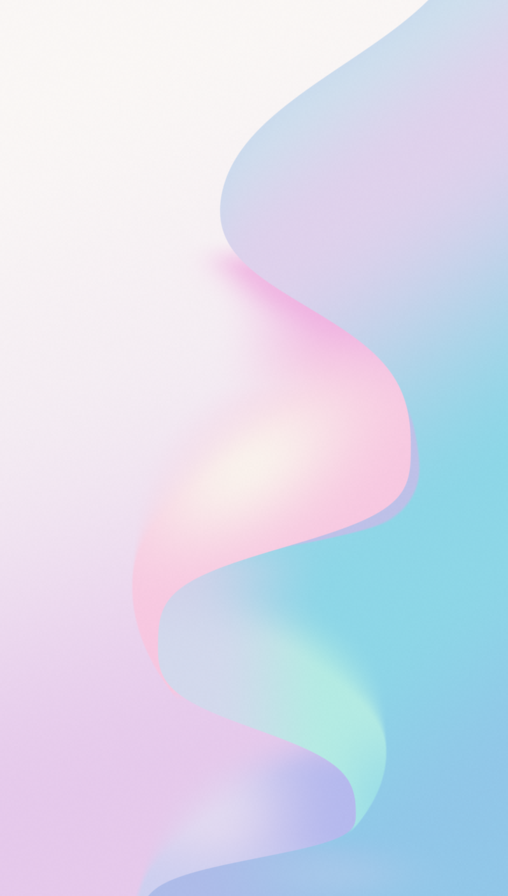
Reproduce this background procedurally as a WebGL 2 fragment shader.

```glsl
#version 300 es
precision highp float;

uniform vec2 u_resolution;
out vec4 fragColor;

float hash(vec2 p) {
    vec3 q = fract(vec3(p.xyx) * 0.1031);
    q += dot(q, q.yzx + 33.33);
    return fract((q.x + q.y) * q.z);
}

// S-shaped ramp from 0 to 1 between two heights
float bend(float y, float from, float to, float power, float bias) {
    float t = clamp((y - from) / (to - from), 0.0, 1.0);
    float a = pow(t, power);
    return a / (a + bias * pow(1.0 - t, power));
}

// Horizontal position of the winding fold at each height
float foldX(float y) {
    return 4.0
        - 2.12 * bend(y, -0.70, 1.80, 1.75, 1.0)
        + 1.63 * bend(y, 1.80, 3.82, 2.0, 0.58)
        - 2.16 * bend(y, 3.82, 5.56, 2.7, 1.0)
        + 1.69 * bend(y, 5.56, 6.98, 2.3, 0.9)
        - 1.84 * bend(y, 6.98, 8.00, 2.6, 0.29);
}

float fall(float a, float b, float x) {
    return 1.0 - smoothstep(a, b, x);
}

float glow(vec2 p, vec2 center, vec2 radius) {
    vec2 q = (p - center) / radius;
    return exp(-dot(q, q));
}

// Backdrop with the pink and lilac ribbons
vec3 leftSide(vec2 p, float d) {
    vec3 c = mix(vec3(0.978, 0.966, 0.960), vec3(0.955, 0.925, 0.950),
                 smoothstep(0.8, 4.2, p.y + 0.35 * p.x));
    c = mix(c, vec3(0.900, 0.790, 0.922), smoothstep(3.3, 7.2, p.y + 0.3 * p.x));

    // Pink ribbon: blurred at the top, crisp at its lower outline
    float pinkEdge = min(1.13 + 0.41 * pow(abs(p.y - 5.03), 2.0), 2.35);
    float soft = mix(0.55, 0.012, smoothstep(3.4, 4.9, p.y));
    float mask = smoothstep(-soft, soft, p.x - pinkEdge)
        * smoothstep(1.9, 2.4, p.y) * fall(5.9, 6.02, p.y);
    vec3 pink = mix(vec3(0.940, 0.715, 0.890), vec3(0.968, 0.780, 0.880),
                    smoothstep(2.5, 3.6, p.y));
    vec2 q = p - vec2(2.12, 4.0);
    vec2 axes = vec2(dot(q, vec2(0.84, -0.54)), dot(q, vec2(0.54, 0.84)));
    pink = mix(pink, vec3(0.976, 0.945, 0.925), glow(axes, vec2(0.0), vec2(1.0, 0.52)));
    c = mix(c, pink, mask);
    float streak = exp(-d * d / 0.035) * smoothstep(2.05, 2.35, p.y) * fall(2.5, 3.2, p.y);
    c = mix(c, vec3(0.940, 0.690, 0.880), 0.75 * streak);

    // Lilac ribbon at the foot
    float lilacEdge = 1.15 + 0.55 * pow(p.y - 7.9, 2.0);
    soft = mix(0.5, 0.03, smoothstep(6.5, 7.6, p.y));
    mask = smoothstep(-soft, soft, p.x - lilacEdge) * smoothstep(6.1, 6.7, p.y);
    vec3 lilac = mix(vec3(0.850, 0.820, 0.935), vec3(0.710, 0.725, 0.930),
                     smoothstep(1.7, 2.95, p.x));
    lilac = mix(lilac, vec3(0.895, 0.865, 0.945), 0.7 * glow(p, vec2(1.8, 6.95), vec2(0.5, 0.4)));
    lilac = mix(lilac, vec3(0.780, 0.810, 0.940), 0.6 * smoothstep(7.1, 7.6, p.y));
    return mix(c, lilac, mask);
}

// Blue sheet with the mint ribbon
vec3 rightSide(vec2 p, float d) {
    float s = p.y + 0.67 * p.x;
    vec3 c = mix(vec3(0.800, 0.885, 0.930), vec3(0.872, 0.820, 0.924), smoothstep(2.3, 3.7, s));
    c = mix(c, vec3(0.555, 0.840, 0.905), smoothstep(3.8, 6.9, s));
    c = mix(c, vec3(0.570, 0.780, 0.910), smoothstep(7.6, 9.6, s));
    c = mix(c, vec3(0.790, 0.845, 0.930), 0.6 * exp(-d * 9.0) * fall(1.6, 2.4, p.y));

    // Lavender underside inside the middle loop
    float inner = fall(1.5, 2.85, p.x) * smoothstep(4.5, 4.95, p.y) * fall(6.6, 7.1, p.y);
    c = mix(c, vec3(0.815, 0.825, 0.915), inner);

    // Mint ribbon
    float mintEdge = 3.3 - 0.65 * pow(p.y - 6.45, 2.0);
    float soft = mix(0.5, 0.012, smoothstep(5.2, 6.4, p.y));
    float mask = smoothstep(-soft, soft, mintEdge - p.x)
        * smoothstep(4.9, 5.6, p.y) * fall(7.05, 7.16, p.y);
    vec3 mint = mix(vec3(0.825, 0.850, 0.925), vec3(0.705, 0.920, 0.890),
                    smoothstep(1.8, 2.85, p.x));
    mint = mix(mint, vec3(0.610, 0.870, 0.905), smoothstep(6.0, 6.9, p.y) * smoothstep(2.7, 3.3, p.x));
    c = mix(c, mint, mask);

    // Bottom fold
    float foot = smoothstep(7.1, 7.35, p.y);
    c = mix(c, vec3(0.680, 0.735, 0.912), foot * fall(1.6, 3.6, p.x));
    c = mix(c, vec3(0.690, 0.800, 0.920), 0.5 * foot * glow(p, vec2(2.9, 7.5), vec2(0.6, 0.2)));

    // Thin lavender lip behind the pink ribbon
    float lip = 0.09 * smoothstep(3.3, 4.2, p.y) * fall(4.45, 4.75, p.y);
    float lipMask = fall(lip - 0.015, lip + 0.015, d) * smoothstep(0.0, 0.03, lip);
    return mix(c, vec3(0.775, 0.740, 0.910), 0.85 * lipMask);
}

void main() {
    // Canvas is 4.34 wide and 7.68 tall, measured down from the top
    vec2 uv = gl_FragCoord.xy / u_resolution;
    vec2 p = vec2(uv.x, 1.0 - uv.y) * vec2(4.34, 7.68);
    float pixel = 7.68 / u_resolution.y;

    float slope = (foldX(p.y + 0.01) - foldX(p.y - 0.01)) / 0.02;
    float d = (p.x - foldX(p.y)) / sqrt(1.0 + slope * slope);
    vec3 color = mix(leftSide(p, d), rightSide(p, max(d, 0.0)), smoothstep(-pixel, pixel, d));

    // Fine grain against banding
    color += (hash(floor(uv * vec2(290.0, 512.0))) - 0.5) * 0.006;
    fragColor = vec4(color, 1.0);
}
```
